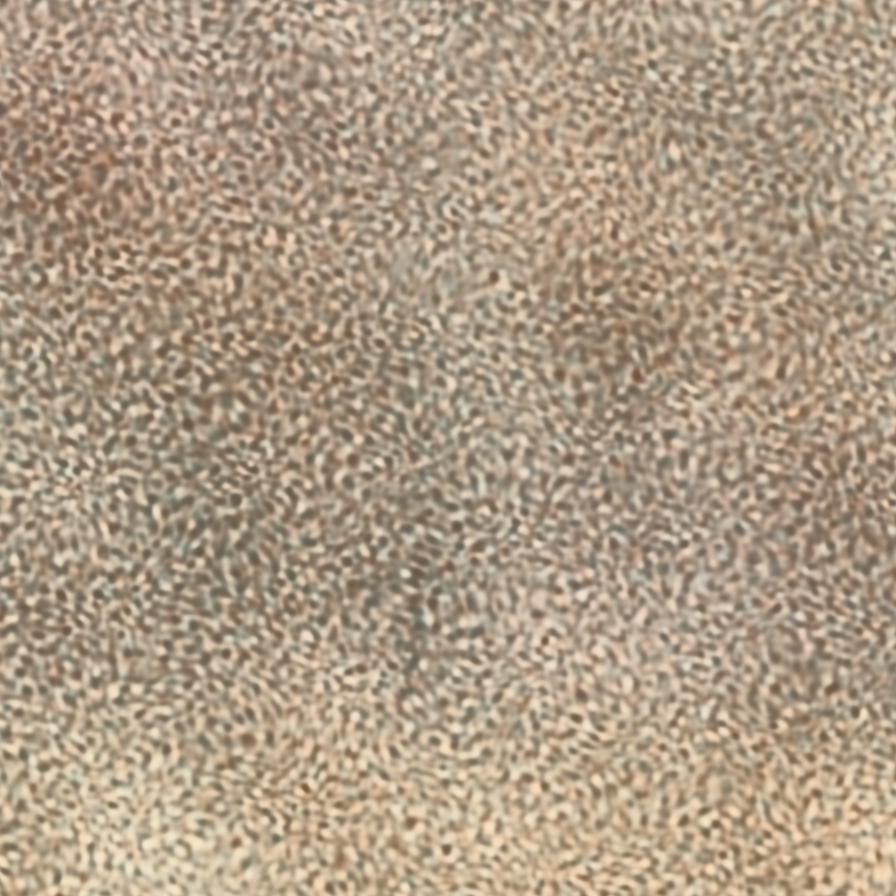
A WebGL 2 fragment shader for this texture:

```glsl
#version 300 es
precision highp float;
// Weathered sandy surface covered in a fine, worm-like mottled grain.
// Layered sines in random directions, limited to a narrow frequency band,
// give the grain; slower bands vary its shade, contrast and tint.
uniform vec2 u_resolution;
out vec4 fragColor;

const float PI = 3.14159265;
const vec3 SAND_MEAN = vec3(0.682, 0.615, 0.532);
const vec3 SAND_SPREAD = vec3(0.122, 0.118, 0.112);
const vec3 GREY_TINT = vec3(-0.008, 0.011, 0.018);
const vec3 PINK_TINT = vec3(0.010, -0.010, 0.006);
const vec3 YELLOW_TINT = vec3(0.012, 0.008, -0.016);

float hash(float n) {
    n = fract(n * 0.1031);
    n *= n + 33.33;
    return fract(n * (n + n));
}

// Sum of sines between two frequencies, scaled to unit variance.
float waveField(vec2 p, float lowFreq, float highFreq, int count, float seed) {
    float sum = 0.0;
    for (int i = 0; i < count; i++) {
        float k = float(i);
        float angle = PI * (k + hash(k + seed)) / float(count);
        float freq = mix(lowFreq, highFreq, hash(k + seed + 57.0));
        float phase = hash(k + seed + 113.0);
        vec2 dir = vec2(cos(angle), sin(angle));
        sum += cos(2.0 * PI * (freq * dot(p, dir) + phase));
    }
    return sum * sqrt(2.0 / float(count));
}

// Soft round patch, 1 at its centre.
float patchAt(vec2 p, vec2 centre, vec2 size) {
    vec2 d = (p - centre) / size;
    return exp(-dot(d, d));
}

// Soft-edged stroke between two points.
float crease(vec2 p, vec2 a, vec2 b, float width) {
    vec2 ab = b - a;
    float t = clamp(dot(p - a, ab) / dot(ab, ab), 0.0, 1.0);
    float d = length(p - a - ab * t) / width;
    return exp(-d * d);
}

// Broad light and dark areas, in units of grain deviation.
float broadShade(vec2 p, float cloud) {
    float shade = 0.24 * cloud;
    shade += 0.50 * (1.0 - smoothstep(0.06, 0.30, p.y));
    shade -= 0.45 * patchAt(p, vec2(0.18, 0.50), vec2(0.30, 0.22));
    shade -= 0.35 * patchAt(p, vec2(0.40, 0.66), vec2(0.10, 0.12));
    shade -= 0.30 * patchAt(p, vec2(0.82, 0.40), vec2(0.16, 0.12));
    shade += 0.70 * patchAt(p, vec2(0.78, 0.545), vec2(0.035, 0.025));
    return shade;
}

void main() {
    vec2 p = gl_FragCoord.xy / u_resolution.y;

    // Gentle bending keeps the sines from looking regular.
    vec2 bend = vec2(waveField(p, 3.0, 9.0, 8, 11.0),
                     waveField(p, 3.0, 9.0, 8, 29.0));
    vec2 q = p + 0.003 * bend;

    // Grain, with a weaker finer layer on top.
    float grain = waveField(q, 30.0, 76.0, 44, 201.0);
    float fine = waveField(q, 76.0, 120.0, 24, 307.0);
    float cloud = waveField(p, 1.0, 5.0, 10, 401.0);
    float blotch = waveField(p, 8.0, 22.0, 14, 503.0);

    // Local contrast is strongest in the left-hand middle.
    float contrast = 0.86 + 0.07 * blotch
        + 0.14 * patchAt(p, vec2(0.2, 0.4), vec2(0.35, 0.3))
        - 0.14 * patchAt(p, vec2(0.75, 0.8), vec2(0.4, 0.3));

    // Two short furrows, broken up by the grain.
    vec2 wobble = p + 0.004 * bend.yx;
    float furrow = crease(wobble, vec2(0.475, 0.375), vec2(0.450, 0.230), 0.008)
        + 0.7 * crease(wobble, vec2(0.300, 0.310), vec2(0.430, 0.360), 0.006);

    float tone = contrast * (grain + 0.24 * fine) + 0.12 * blotch
        + broadShade(p, cloud) - 1.2 * furrow;
    tone = 2.4 * tanh(tone / 2.2);

    // Tint drifts between grey, pink and yellow sand.
    float greyness = 0.7 * waveField(p, 12.0, 38.0, 14, 601.0)
        + 0.6 * waveField(p, 1.0, 4.0, 8, 701.0)
        + 0.5 * patchAt(p, vec2(0.15, 0.45), vec2(0.3, 0.25));
    float pinkness = patchAt(p, vec2(0.2, 0.9), vec2(0.3, 0.15))
        + 0.8 * patchAt(p, vec2(0.75, 0.38), vec2(0.25, 0.15));
    float yellowness = 1.0 - smoothstep(0.08, 0.28, p.y);

    vec3 color = SAND_MEAN + SAND_SPREAD * tone + GREY_TINT * greyness
        + PINK_TINT * pinkness + YELLOW_TINT * yellowness;
    fragColor = vec4(clamp(color, 0.0, 1.0), 1.0);
}
```
